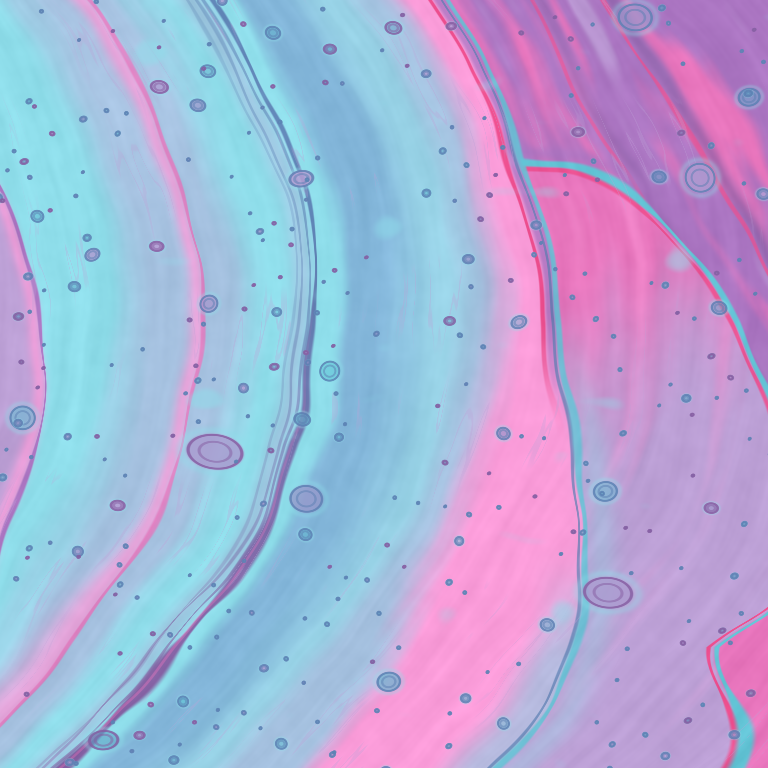
Reproduce this texture procedurally as a WebGL 2 fragment shader.

```glsl
#version 300 es
precision highp float;
// Poured-paint marbling: bowed pastel bands with fine veins on the left,
// magenta lobes edged in teal on the right. Bands are ramps over a warped
// parabolic coordinate; bubbles come from jittered cell grids.
uniform vec2 u_resolution;
out vec4 fragColor;

const vec3 CYAN = vec3(0.56, 0.87, 0.92), TEAL = vec3(0.39, 0.77, 0.84);
const vec3 BLUE = vec3(0.51, 0.71, 0.85), MIST = vec3(0.65, 0.76, 0.88);
const vec3 LILAC = vec3(0.74, 0.63, 0.84), PINK = vec3(0.98, 0.61, 0.85);
const vec3 HOT = vec3(0.91, 0.46, 0.74), RED = vec3(0.93, 0.31, 0.56);
const vec3 PURPLE = vec3(0.67, 0.46, 0.76), PLUM = vec3(0.52, 0.36, 0.63);
const vec3 SLATE = vec3(0.36, 0.5, 0.7);

vec2 hash2(vec2 p) {
  vec3 q = fract(p.xyx * vec3(0.1031, 0.103, 0.0973));
  q += dot(q, q.yzx + 33.33);
  return fract((q.xx + q.yz) * q.zy);
}
float slopeAt(vec2 cell, vec2 offset) {
  float a = 6.2832 * hash2(cell + 50.0).x;
  return dot(vec2(cos(a), sin(a)), offset);
}
// Gradient noise
float noise(vec2 p) {
  vec2 i = floor(p), f = p - i, u = f * f * (3.0 - 2.0 * f), e = vec2(1, 0);
  float low = mix(slopeAt(i, f), slopeAt(i + e, f - e), u.x);
  return mix(low, mix(slopeAt(i + e.yx, f - e.yx), slopeAt(i + 1.0, f - 1.0), u.x), u.y);
}
float fbm(vec2 p) {
  return noise(p) + 0.5 * noise(p * 2.03 + 7.1) + 0.25 * noise(p * 4.1 + 3.7);
}
void lay(inout vec3 c, vec3 paint, float amount) { c = mix(c, paint, amount); }
// Soft-edged stroke around d = 0
float stroke(float d, float w) { return 1.0 - smoothstep(0.4 * w, 1.2 * w, abs(d)); }
float glow(float d, float w) { return exp(-d * d / (w * w)); }
// Boundary between two paints
float side(float d) { return smoothstep(-0.003, 0.003, d); }

// Ringed elliptical cells on a jittered, turned grid
void bubbles(inout vec3 c, vec2 p, float cells, float density, float maxR, float stretch) {
  mat2 turn = mat2(0.94, 0.34, -0.34, 0.94);
  vec2 g = turn * p * cells + 20.0, id = floor(g), h = hash2(id), k = hash2(id + 71.0);
  if (h.x > density) return;
  vec2 q = (fract(g) - mix(vec2(0.25), vec2(0.75), k)) * turn;
  q.y += 0.25 * q.x * (h.y - 0.7);
  q.x /= mix(1.0, stretch, k.x);
  float r = mix(0.045, maxR, h.y * h.y), d = length(q) - r, soft = 0.0016 * cells;
  vec3 fill = k.y < 0.6 ? mix(TEAL, SLATE, 0.7 * k.x) : mix(SLATE, LILAC, k.y);
  vec3 rim = k.x < 0.7 ? SLATE : PLUM;
  lay(c, CYAN, 0.35 * glow(d - 0.2 * r, 0.2 * r));
  lay(c, fill, (0.4 + 0.5 * k.y) * (1.0 - smoothstep(-soft, soft, d)));
  lay(c, rim, 0.8 * stroke(d + 0.07 * r, max(0.07 * r, soft)));
  lay(c, rim, 0.5 * stroke(d + 0.45 * r, max(0.06 * r, soft)));
}

// Pastel bands ordered along s; slope turns s into distance
vec3 leftBands(float s, float y, float slope, float streak, float thick) {
  float t = s + 0.025 * streak, low = smoothstep(0.75, 0.1, y);
  float edge = (s - 0.145 + 0.16 * y) / slope, seam = (s - 0.262) / slope;
  vec3 c = mix(LILAC, CYAN, side(edge));
  lay(c, PINK, 0.7 * glow(edge + 0.009, 0.009));
  lay(c, PURPLE, stroke(edge, 0.003 * thick));
  lay(c, MIST, smoothstep(0.13, 0.21, t));
  lay(c, PINK, 0.75 * glow(seam + 0.008, 0.011 + 0.035 * smoothstep(0.35, 0.0, y)));
  lay(c, mix(MIST, CYAN, smoothstep(0.29, 0.35, t)), side(seam));
  lay(c, HOT, 0.75 * stroke(seam, 0.0028 * thick));
  lay(c, BLUE, smoothstep(0.432, 0.465, t));
  lay(c, mix(CYAN, MIST, 0.4), smoothstep(0.5, 0.575, t));
  lay(c, MIST, smoothstep(0.58, 0.64, t));
  // Dark vein with parallel filaments
  float vein = (s - 0.413) / slope;
  vec3 ink = mix(SLATE, PLUM, low);
  lay(c, MIST, 0.7 * glow(vein + 0.02, 0.016));
  for (float i = 0.0; i < 3.0; i++) {
    float gap = 0.009 + 0.009 * i + 0.014 * noise(vec2(y * 4.0, i * 5.3));
    lay(c, ink, (0.55 - 0.15 * i) * stroke(vein + gap, 0.002 * thick));
  }
  lay(c, CYAN, glow(vein - 0.012, 0.009));
  lay(c, ink, 0.95 * stroke(vein, (0.003 + 0.005 * low) * thick));
  lay(c, HOT, 0.4 * low * stroke(vein + 0.002, 0.002));
  float start = 0.655 + 0.07 * smoothstep(0.3, 0.0, y);
  return mix(c, PINK, smoothstep(-0.025, 0.025, t - start));
}

// Magenta lobe, slanting purple flow above its teal arch, and a corner vein
vec3 rightFlow(vec2 p, float streak, float thick) {
  float run = max(p.x - 0.73, 0.0), fan = 0.5 * p.y + 0.85 * p.x;
  float arch = (p.y - 0.785 + 4.0 * run * run) / sqrt(1.0 + 64.0 * run * run);
  vec3 c = mix(HOT, LILAC, smoothstep(0.2, -0.12, p.y - 0.5 * p.x - 0.1 + 0.1 * streak));
  lay(c, PINK, 0.3 * smoothstep(0.1, 0.6, streak));
  float flow = fbm(vec2(fan * 17.0, p.y * 3.0));
  vec3 upper = mix(PURPLE, HOT, smoothstep(0.0, 0.5, flow + 2.0 * (1.13 - fan)));
  lay(upper, LILAC, 0.7 * smoothstep(0.1, 0.5, -flow));
  lay(upper, PLUM, 0.6 * glow(fan - 1.185, 0.008) + 0.4 * glow(fan - 1.095, 0.008));
  lay(upper, RED, 0.7 * stroke(fan - 1.175, 0.003 * thick) + 0.6 * stroke(fan - 1.085, 0.003));
  lay(c, upper, side(arch));
  lay(c, PURPLE, 0.7 * glow(arch - 0.016, 0.01));
  lay(c, RED, 0.9 * stroke(arch + 0.005, 0.004 * thick));
  lay(c, TEAL, stroke(arch - 0.002, 0.005 * thick));
  float corner = p.x - 0.95 - 0.016 * sin(p.y * 30.0) - 1.2 * max(p.y - 0.16, 0.0);
  lay(c, HOT, side(corner));
  lay(c, RED, stroke(corner + 0.007, 0.006 * thick));
  return mix(c, TEAL, stroke(corner - 0.004, 0.009 * thick));
}

void main() {
  vec2 uv = gl_FragCoord.xy / u_resolution.y;
  vec2 p = uv + 0.02 * vec2(noise(uv * 4.5), noise(uv * 4.5 + 31.0));
  p += 0.008 * vec2(noise(uv * 12.0 + 9.0), noise(uv * 12.0 + 17.0));
  float bow = p.y - 0.6, s = p.x + 0.9 * bow * bow, slope = sqrt(1.0 + 3.24 * bow * bow);
  float streak = fbm(vec2(s * 15.0, p.y * 2.2)), silk = fbm(vec2(s * 40.0, p.y * 4.0));
  float thick = clamp(1.0 + 1.6 * noise(uv * 8.0 + 5.0), 0.4, 1.7);
  // Both sides meet along a teal divide
  float divide = (s - 0.72 - 0.25 * smoothstep(0.6, 0.0, p.y)) / slope;
  float high = smoothstep(0.42, 0.6, p.y);
  vec3 c = leftBands(s, p.y, slope, streak, thick);
  lay(c, MIST, 0.8 * smoothstep(-0.07, -0.02, divide) * smoothstep(0.3, 0.12, p.y));
  lay(c, PURPLE, 0.8 * high * smoothstep(-0.02, -0.012, divide));
  lay(c, RED, high * stroke(divide + 0.02, 0.0035 * thick));
  lay(c, rightFlow(p, streak, thick), side(divide));
  lay(c, MIST, 0.6 * glow(divide - 0.02, 0.018) * (1.0 - high));
  lay(c, SLATE, 0.7 * stroke(divide + 0.007, 0.0022 * thick));
  lay(c, TEAL, 0.85 * stroke(divide, 0.0045 * thick));
  // Silky streaks, hairlines and cyan blotches
  c += 0.04 * silk + 0.018 * fbm(uv * 34.0);
  lay(c, LILAC, 0.3 * stroke(silk - 0.25, 0.04) * smoothstep(0.9, 1.4, thick));
  lay(c, CYAN, 0.5 * smoothstep(0.42, 0.6, noise(uv * vec2(13.0, 22.0) + 40.0)));
  bubbles(c, uv, 5.5, 0.42, 0.13, 1.7);
  bubbles(c, uv + 0.37, 15.0, 0.34, 0.13, 1.4);
  bubbles(c, uv + 0.71, 32.0, 0.2, 0.09, 1.2);
  fragColor = vec4(clamp(c, 0.0, 1.0), 1.0);
}
```
